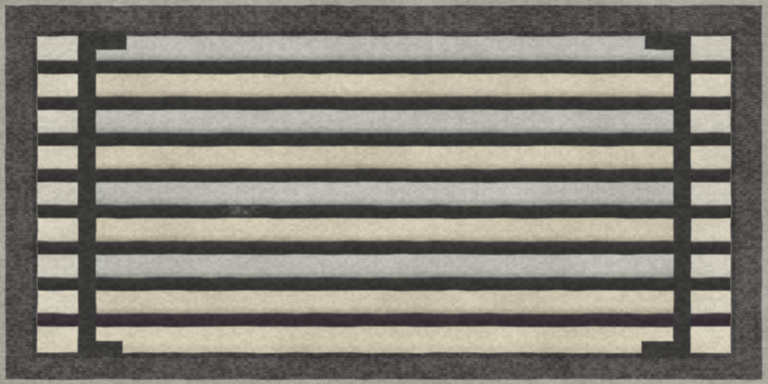
Reproduce this pattern procedurally as a Shadertoy shader.

```glsl
// Aged print of a dark rectangular frame with eight horizontal slats,
// two upright posts and four small corner brackets over pale paper.
// Soft box masks are layered, then tinted with value-noise grain.

float hash(vec2 p) {
    return fract(sin(dot(p, vec2(127.1, 311.7))) * 43758.5453);
}

float noise(vec2 p) {
    vec2 i = floor(p), f = fract(p);
    f = f * f * (3.0 - 2.0 * f);
    return mix(mix(hash(i), hash(i + vec2(1, 0)), f.x),
               mix(hash(i + vec2(0, 1)), hash(i + vec2(1, 1)), f.x), f.y);
}

// Soft coverage of the box between corners lo and hi
float box(vec2 p, vec2 lo, vec2 hi) {
    vec2 d = abs(p - 0.5 * (lo + hi)) - 0.5 * (hi - lo);
    float dist = length(max(d, 0.0)) + min(max(d.x, d.y), 0.0);
    float soft = max(0.004, 0.8 / iResolution.y);
    return 1.0 - smoothstep(-soft, soft, dist);
}

void mainImage(out vec4 fragColor, in vec2 fragCoord) {
    vec2 p = fragCoord / iResolution.xy * vec2(2.0, 1.0);

    // Slight waviness of the printed edges
    vec2 q = p + 0.003 * (vec2(noise(p * 22.0), noise(p * 22.0 + 40.0)) - 0.5);

    float grain = noise(p * vec2(100.0, 130.0)) - 0.5;
    float fine = noise(p * 240.0 + 9.0) - 0.5;
    float blotch = noise(p * vec2(9.0, 14.0)) - 0.5;

    // Paper: alternating warm and cool bands, lit most at mid gap
    float row = (q.y - 0.1667) / 0.0941;
    float band = floor(row);
    float warm = band < 0.0 ? 1.0 : 1.0 - mod(band, 2.0);
    vec3 paper = mix(vec3(0.70, 0.70, 0.67), vec3(0.77, 0.74, 0.66), warm);
    float across = fract(row);
    paper *= 0.84 + 0.20 * smoothstep(0.13, 0.42, across)
                  * (1.0 - 0.35 * smoothstep(0.72, 0.88, across));

    // Brighter paper outside the posts and along the bottom gap
    float side = step(0.776, abs(q.x - 1.001));
    paper = mix(paper, vec3(0.83, 0.81, 0.75), 0.65 * side);
    paper = mix(paper, vec3(0.83, 0.80, 0.70), 0.6 * (1.0 - smoothstep(0.11, 0.16, q.y)));

    // Margin around the frame
    float outer = box(q, vec2(0.014, 0.012), vec2(1.984, 0.986));
    float inner = box(q, vec2(0.097, 0.081), vec2(1.904, 0.906));
    vec3 color = mix(vec3(0.66, 0.65, 0.61), paper, inner);
    color += 0.06 * grain + 0.05 * fine + 0.05 * blotch;

    // Slats, darkest near their lower edge with a soft upper edge
    float index = clamp(floor(row + 0.5), 0.0, 7.0);
    float offset = q.y - (0.1667 + 0.0941 * index);
    float slat = smoothstep(-0.0215, -0.0135, offset)
               * (1.0 - smoothstep(0.012, 0.022, offset)) * inner;
    vec3 slatColor = vec3(0.205, 0.202, 0.195) + 0.03 * smoothstep(-0.01, 0.015, offset);
    slatColor += index < 0.5 ? vec3(0.01, -0.02, 0.01) : vec3(0.0);
    color = mix(color, slatColor + 0.05 * grain, slat);

    // Pale scuff on the middle slat
    vec2 scuff = (p - vec2(0.63, 0.452)) / vec2(0.04, 0.014);
    color += 0.22 * exp(-dot(scuff, scuff)) * (0.5 + grain);

    // Posts and their corner brackets
    float posts = max(box(q, vec2(0.203, 0.075), vec2(0.250, 0.912)),
                      box(q, vec2(1.754, 0.075), vec2(1.799, 0.912)));
    float brackets = max(box(q, vec2(0.230, 0.871), vec2(0.330, 0.912)),
                         box(q, vec2(1.680, 0.871), vec2(1.780, 0.912)));
    brackets = max(brackets, box(q, vec2(0.230, 0.075), vec2(0.318, 0.112)));
    brackets = max(brackets, box(q, vec2(1.672, 0.075), vec2(1.780, 0.112)));
    vec3 postColor = vec3(0.235, 0.232, 0.225) + 0.06 * grain;
    color = mix(color, postColor, max(posts, brackets));

    // Mottled frame with a darker inner rim
    float rim = box(q, vec2(0.085, 0.068), vec2(1.916, 0.919));
    vec3 frameColor = vec3(0.315, 0.31, 0.30) + 0.11 * grain + 0.08 * fine + 0.06 * blotch;
    frameColor *= 1.0 - 0.2 * rim;
    color = mix(color, frameColor, outer * (1.0 - inner));

    fragColor = vec4(clamp(color, 0.0, 1.0), 1.0);
}
```
